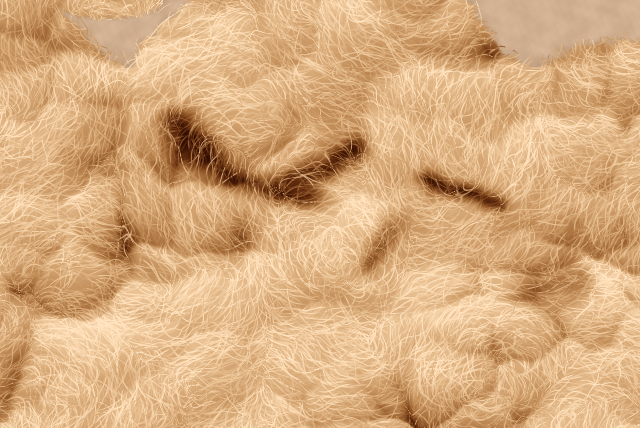
This texture is drawn by a WebGL 2 fragment shader. Its source:

```glsl
#version 300 es
precision highp float;
// Sunlit heaps of loose, tangled plant fibre with dark hollows and bare ground behind.
// Two scales of cellular clumps give shading and hair direction; layered grids of
// thin curved strands are then combed along that direction.

#define CLUMP_SCALE 3.1      // large clumps per canvas height
#define TUFT_SCALE 7.0       // small tufts per canvas height
#define STRAND_SCALE 14.0    // strand cells per canvas height
#define STRAND_LAYERS 14
#define STRAND_HALF_WIDTH 0.0013
#define FRIZZ 0.85           // scatter of strand angles
#define TONE_SPREAD 0.24     // light-dark variation between strands
#define BRIGHTNESS 0.765
#define HOLLOW_DEPTH 0.50
#define SUN vec2(-0.25, 0.97)

uniform vec2 u_resolution;
out vec4 fragColor;

vec4 hash4(vec2 cell) {
  vec4 q = fract(cell.xyxy * vec4(0.1031, 0.1030, 0.0973, 0.1099));
  q += dot(q, q.wzxy + 33.33);
  return fract((q.xxyz + q.yzzw) * q.zywx);
}

// Layered sines, roughly -1 to 1
float waves(vec2 p) {
  float sum = 0.0, amp = 0.55;
  for (int i = 0; i < 4; i++) {
    sum += amp * sin(p.x + 1.4 * sin(p.y * 1.2 + float(i)));
    p = mat2(1.2, 1.5, -1.5, 1.2) * p + 2.7;
    amp *= 0.55;
  }
  return sum;
}

// Cellular clumps: xy = hair direction at double angle, z = sun side, w = gap to seam
vec4 clumps(vec2 q, float salt) {
  vec2 base = floor(q), grain = vec2(0.0);
  float near = 9.0, next = 9.0, lit = 0.0, total = 0.0;
  for (int y = -1; y <= 1; y++)
  for (int x = -1; x <= 1; x++) {
    vec2 cell = base + vec2(x, y);
    vec4 h = hash4(cell + salt);
    vec2 d = q - cell - 0.1 - 0.8 * h.xy;
    float dist = length(d);
    next = min(next, max(near, dist));
    near = min(near, dist);
    float weight = exp(-11.0 * dist * dist);
    vec2 arm = d + 1.8 * (h.zw - 0.5);
    vec2 hair = vec2(-arm.y, arm.x);
    grain += weight * vec2(hair.x * hair.x - hair.y * hair.y, 2.0 * hair.x * hair.y)
           / (dot(hair, hair) + 0.02);
    lit += weight * dot(d, SUN);
    total += weight;
  }
  return vec4(grain, lit, 0.0) / total + vec4(0.0, 0.0, 0.0, next - near);
}

// Soft trough along a segment
float trough(vec2 p, vec2 a, vec2 b, float width) {
  vec2 ab = b - a;
  float d = length(p - a - ab * clamp(dot(p - a, ab) / dot(ab, ab), 0.0, 1.0)) / width;
  return exp(-d * d);
}

// Dark brown to pale straw, driven by one tone value
vec3 straw(float tone) {
  return vec3(1.08, 1.0, 0.9) * pow(vec3(clamp(tone, 0.06, 0.9)), vec3(0.6, 1.0, 1.6));
}

// Share of fibre over bare ground
float heapCover(vec2 p) {
  float dip = (p.x - 0.28) / 0.17;
  float crest = 1.08 - 0.2 * smoothstep(1.0, 1.2, p.x) - 0.2 * exp(-dip * dip);
  float heap = p.y - crest - 0.035 * waves(p * 13.0);
  float tuft = length((p - vec2(0.25, 1.0)) * vec2(1.0, 3.0)) - 0.13;
  return 1.0 - smoothstep(-0.025, 0.025, min(heap, tuft));
}

void main() {
  float pixel = 1.0 / u_resolution.y;
  vec2 p = gl_FragCoord.xy * pixel;
  vec2 bent = p + 0.035 * vec2(waves(p * 7.0), waves(p.yx * 8.0 + 4.0));

  // Form and shadow of the heap
  vec4 clump = clumps(bent * CLUMP_SCALE, 11.0);
  vec4 tuft = clumps(bent * TUFT_SCALE, 47.0);
  vec2 flow = clump.xy + 0.55 * tuft.xy;
  float grain = 0.5 * atan(flow.y, flow.x);
  float shade = BRIGHTNESS + 0.17 * clump.z + 0.12 * tuft.z + 0.05 * (0.5 - p.y);
  float patches = smoothstep(-0.2, 0.7, waves(p * 5.0 + 1.0));
  shade -= 0.34 * patches * exp(-7.0 * clump.w) * smoothstep(0.3, -0.4, clump.z) ;
  shade -= 0.22 * patches * exp(-5.0 * tuft.w) * smoothstep(0.3, -0.4, tuft.z);
  float hollow = trough(bent, vec2(0.42, 0.68), vec2(0.70, 0.55), 0.035)
               + trough(bent, vec2(0.70, 0.60), vec2(0.80, 0.65), 0.030)
               + trough(bent, vec2(0.99, 0.57), vec2(1.18, 0.54), 0.028)
               + 0.7 * trough(bent, vec2(0.86, 0.42), vec2(0.90, 0.47), 0.035)
               + 0.6 * trough(bent, vec2(1.24, 0.31), vec2(1.33, 0.34), 0.040);
  shade -= HOLLOW_DEPTH * min(hollow, 1.0);

  // Bare ground and matted underlayer
  float cover = heapCover(p);
  vec3 ground = vec3(0.82, 0.69, 0.57) + 0.025 * waves(p * 60.0) - 0.12 * cover;
  vec3 color = mix(ground, straw(shade - 0.11), smoothstep(0.4, 0.8, cover));

  // Loose strands, layer over layer
  for (int layer = 0; layer < STRAND_LAYERS; layer++) {
    float n = float(layer), scale = STRAND_SCALE * (1.0 + 0.05 * n);
    vec2 q = p * scale + n * vec2(7.31, 3.17), base = floor(q);
    for (int k = 0; k < 9; k++) {
      vec2 cell = base + vec2(k % 3 - 1, k / 3 - 1);
      vec4 h = hash4(cell + 57.0 * n);
      float skew = 2.0 * h.z - 1.0;
      float angle = grain + FRIZZ * skew * (0.4 + skew * skew);
      vec2 dir = vec2(cos(angle), sin(angle)), d = q - cell - h.xy;
      float along = dot(d, dir);
      float across = dot(d, vec2(-dir.y, dir.x)) + 0.3 * (h.w - 0.5) * sin(3.5 * along);
      float alpha = clamp((STRAND_HALF_WIDTH - abs(across) / scale) / pixel + 0.5, 0.0, 1.0);
      alpha *= (1.0 - smoothstep(0.6, 1.0, abs(along))) * step(fract(h.w * 13.0), cover);
      if (alpha <= 0.0) continue;
      float pick = fract(h.w * 7.0 + h.z);
      float tone = mix(shade, max(shade, 0.62), pow(pick, 5.0));
      color = mix(color, straw(tone + TONE_SPREAD * (pick - 0.47)), 0.9 * alpha);
    }
  }
  fragColor = vec4(color, 1.0);
}
```
